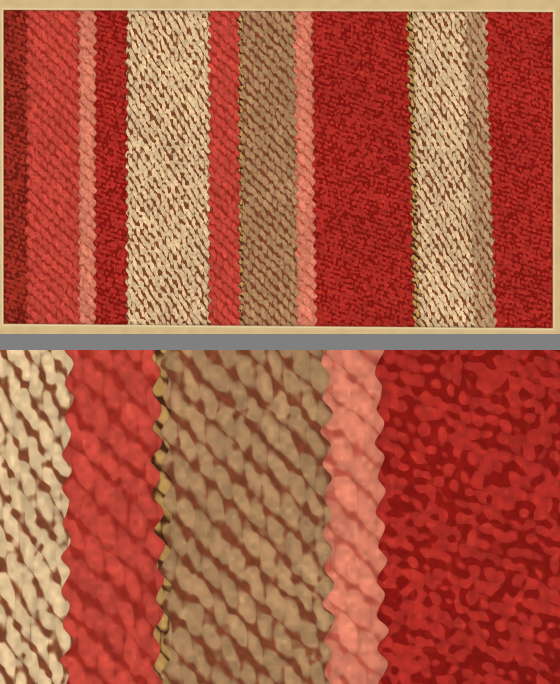
Top, the full canvas; bottom, a detail of the centre.
Give the GLSL for this texture, as a WebGL 2 fragment shader.

```glsl
#version 300 es
precision highp float;
// Striped woven cloth: red, coral, pink, cream and tan twill bands in a card mount.
uniform vec2 u_resolution;
out vec4 fragColor;

const int BANDS = 13;

struct Cloth {
  vec3 yarn;    // raised thread
  vec3 ground;  // thread seen in the gaps
  vec2 count;   // beads across, ribs down, per canvas height
  float slope;  // fall of the ribs to the right
  float cover;  // how far the yarn hides the ground
  float wear;   // irregularity
};

float hash(vec2 p) {
  vec3 q = fract(p.xyx * vec3(0.1031, 0.1030, 0.0973));
  q += dot(q, q.yzx + 33.33);
  return fract((q.x + q.y) * q.z);
}

float noise(vec2 p) {
  vec2 i = floor(p), f = fract(p);
  f = f * f * (3.0 - 2.0 * f);
  return mix(mix(hash(i), hash(i + vec2(1, 0)), f.x),
             mix(hash(i + vec2(0, 1)), hash(i + vec2(1, 1)), f.x), f.y);
}

// Kinds of weave
Cloth clothOf(int kind) {
  if (kind == 0) return Cloth(vec3(0.66, 0.17, 0.14), vec3(0.52, 0.09, 0.07), vec2(74, 66), 0.35, 0.0, 1.7);   // crimson
  if (kind == 1) return Cloth(vec3(0.75, 0.27, 0.22), vec3(0.61, 0.17, 0.13), vec2(54, 29), 0.95, 0.06, 0.6);  // coral
  if (kind == 2) return Cloth(vec3(0.83, 0.48, 0.38), vec3(0.71, 0.32, 0.25), vec2(46, 29), 0.85, 0.16, 0.5);  // pink
  if (kind == 3) return Cloth(vec3(0.84, 0.72, 0.55), vec3(0.49, 0.27, 0.17), vec2(62, 28), 1.55, 0.06, 0.8);  // cream
  if (kind == 4) return Cloth(vec3(0.65, 0.50, 0.35), vec3(0.48, 0.25, 0.16), vec2(56, 30), 1.0, 0.03, 0.6);   // tan
  if (kind == 5) return Cloth(vec3(0.73, 0.56, 0.32), vec3(0.30, 0.16, 0.09), vec2(70, 44), 0.85, 0.0, 0.6);   // gold edge
  if (kind == 6) return Cloth(vec3(0.70, 0.56, 0.41), vec3(0.49, 0.27, 0.18), vec2(62, 28), 1.55, 0.08, 0.8);  // shaded cream
  return Cloth(vec3(0.60, 0.18, 0.13), vec3(0.43, 0.11, 0.07), vec2(70, 62), 0.35, 0.0, 1.7);                  // rust
}

// Twill ribs falling to the right, each rib made of staggered beads
vec3 weave(vec2 p, Cloth c) {
  p += 0.007 * (vec2(noise(p * 34.0), noise(p * 34.0 + 40.0)) - 0.5);
  float rib = (p.y + c.slope * p.x) * c.count.y;
  float row = floor(rib);
  float bead = p.x * c.count.x + row * 0.45 + 0.4 * c.wear * hash(vec2(row, 7.0));
  vec2 cell = vec2(fract(bead), fract(rib)) - 0.5;
  float height = 1.0 - 2.0 * length(cell * vec2(0.72, 1.0));
  float fray = (noise(p * 125.0) - 0.5) * c.wear;
  float raised = smoothstep(-0.05, 0.42, height + c.cover + fray);
  float tone = 0.92 + 0.11 * hash(vec2(floor(bead), row)) + 0.09 * height;
  return mix(c.ground, c.yarn * tone, raised);
}

// Rounded teeth left by the ribs at a band edge
float scallop(float y, float phase) {
  float t = fract(y * 29.0 + phase);
  float saw = smoothstep(0.0, 1.0, min(t / 0.6, (1.0 - t) / 0.4));
  return 0.008 * (saw - 0.5) + 0.006 * (noise(vec2(y * 70.0, phase * 9.0)) - 0.5);
}

vec3 stripes(vec2 p, float soft) {
  float edges[BANDS] = float[](-1.0, 0.080, 0.237, 0.285, 0.380, 0.626, 0.715,
                               0.723, 0.881, 0.934, 1.218, 1.234, 1.393);
  int kinds[BANDS] = int[](7, 1, 2, 0, 3, 1, 5, 4, 2, 0, 5, 3, 6);
  // The bands lean more toward the right side
  float lean = 0.036 * max(0.0, p.x - 0.62) * (1.0 - p.y);
  float x = p.x - lean;
  vec3 color = vec3(0.0);
  for (int i = 0; i < BANDS; i++) {
    float inside = x - edges[i] - scallop(p.y, edges[i] * 25.0);
    color = mix(color, weave(p, clothOf(kinds[i])), smoothstep(-soft, soft, inside));
    color *= 1.0 - 0.10 * exp(-abs(inside) * 260.0);
  }
  float last = x - 1.454 - scallop(p.y, 0.4);
  return mix(color, weave(p, clothOf(0)), smoothstep(-soft, soft, last));
}

// Signed distance to the slightly crooked window of the mount
float windowDistance(vec2 p, float width) {
  float side = max(0.011 - p.x, p.x - width + 0.022);
  float top = p.y - 0.970 + 0.004 * p.x;
  float bottom = 0.031 - 0.008 * p.x - p.y;
  return max(side, max(top, bottom));
}

void main() {
  vec2 p = gl_FragCoord.xy / u_resolution.y;
  float width = u_resolution.x / u_resolution.y;
  float soft = 0.9 / u_resolution.y;

  // Cloth with fine fibre and broad fading
  vec3 cloth = stripes(p, soft);
  cloth *= 0.88 + 0.18 * noise(p * 170.0) + 0.06 * noise(p * 7.0);
  float fleck = smoothstep(0.78, 0.95, noise(p * vec2(140.0, 120.0) + 60.0));
  cloth = mix(cloth, cloth * 1.1 + vec3(0.03, 0.05, 0.03), 0.5 * fleck);

  // Card mount with a pale cut edge and a thin shadow
  float d = windowDistance(p, width);
  vec3 card = vec3(0.83, 0.72, 0.52) * (0.97 + 0.05 * noise(p * 40.0));
  card = mix(card, vec3(0.90, 0.82, 0.65), exp(-abs(d - 0.004) * 420.0));
  cloth *= 1.0 - 0.30 * exp(min(d, 0.0) * 300.0);
  fragColor = vec4(mix(cloth, card, smoothstep(-soft, soft, d)), 1.0);
}
```
